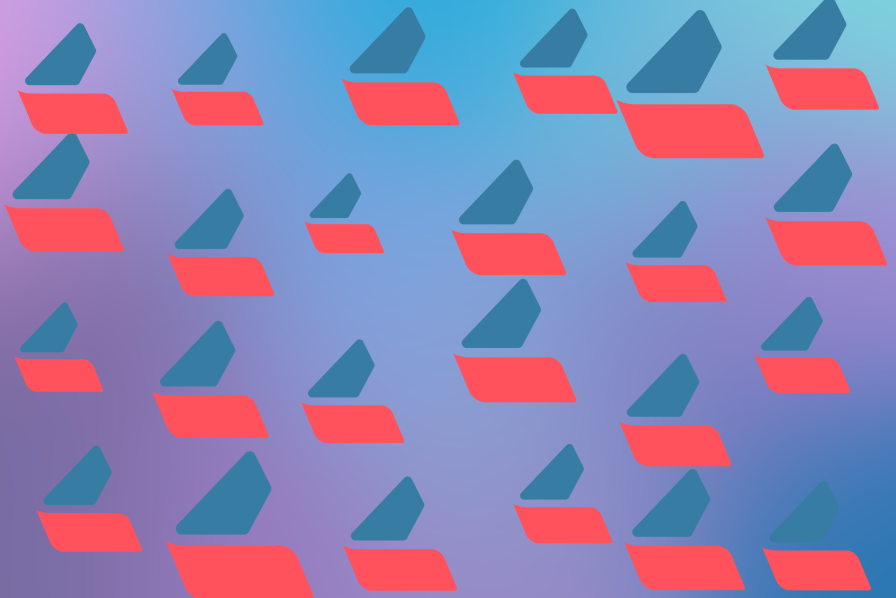
This pattern is drawn by a Shadertoy shader. Its source:

```glsl
const vec3 SAIL = vec3(0.215, 0.49, 0.64);
const vec3 HULL = vec3(1.0, 0.32, 0.36);

vec2 hash2(float n) {
    return fract(sin(vec2(n * 127.1 + 3.7, n * 269.5 + 8.3)) * 4375.85);
}

// Soft colour spots, blended by normalised Gaussian weights
void addSpot(inout vec4 sum, vec2 offset, vec3 colour) {
    sum += vec4(colour, 1.0) * exp(-14.0 * dot(offset, offset));
}

vec3 background(vec2 p) {
    vec4 sum = vec4(0.0);
    addSpot(sum, p - vec2(0.00, 0.84), vec3(0.90, 0.62, 0.90));
    addSpot(sum, p - vec2(0.33, 0.88), vec3(0.52, 0.65, 0.88));
    addSpot(sum, p - vec2(0.68, 1.00), vec3(0.14, 0.67, 0.86));
    addSpot(sum, p - vec2(1.08, 0.82), vec3(0.44, 0.74, 0.86));
    addSpot(sum, p - vec2(1.50, 1.02), vec3(0.48, 0.84, 0.87));
    addSpot(sum, p - vec2(0.16, 0.57), vec3(0.49, 0.41, 0.63));
    addSpot(sum, p - vec2(0.64, 0.55), vec3(0.49, 0.64, 0.88));
    addSpot(sum, p - vec2(1.38, 0.58), vec3(0.64, 0.53, 0.82));
    addSpot(sum, p - vec2(0.04, 0.14), vec3(0.46, 0.42, 0.63));
    addSpot(sum, p - vec2(0.42, 0.14), vec3(0.60, 0.48, 0.75));
    addSpot(sum, p - vec2(0.84, 0.32), vec3(0.55, 0.65, 0.83));
    addSpot(sum, p - vec2(1.15, 0.38), vec3(0.49, 0.47, 0.74));
    addSpot(sum, p - vec2(0.92, 0.02), vec3(0.60, 0.53, 0.77));
    addSpot(sum, p - vec2(1.42, 0.08), vec3(0.15, 0.47, 0.70));
    return sum.rgb / sum.a;
}

// Rounded quadrilateral leaning to the right
float sailDistance(vec2 p) {
    vec2 corner[4] = vec2[4](vec2(-0.392, -0.02), vec2(0.065, 0.46),
                             vec2(0.17, 0.25), vec2(0.025, -0.02));
    float d = 1e3, side = 1.0;
    for (int i = 0, j = 3; i < 4; j = i, i++) {
        vec2 edge = corner[j] - corner[i], w = p - corner[i];
        vec2 nearest = w - edge * clamp(dot(w, edge) / dot(edge, edge), 0.0, 1.0);
        d = min(d, dot(nearest, nearest));
        bvec3 crossing = bvec3(p.y >= corner[i].y, p.y < corner[j].y,
                               edge.x * w.y > edge.y * w.x);
        if (all(crossing) || all(not(crossing))) side = -side;
    }
    return side * sqrt(d) - 0.04;
}

// Sheared box with one radius per corner and a raised tip at the left
float hullDistance(vec2 p) {
    float lift = 0.03 * pow(clamp((-0.37 - p.x) / 0.13, 0.0, 1.0), 2.0);
    vec2 q = vec2(p.x + 0.42 * (p.y + 0.318) - 0.01, p.y + 0.318 - lift);
    vec2 radii = q.x > 0.0 ? vec2(0.08, 0.03) : vec2(0.0, 0.09);
    float r = q.y > 0.0 ? radii.x : radii.y;
    vec2 a = abs(q) - vec2(0.42, 0.182) + r;
    return min(max(a.x, a.y), 0.0) + length(max(a, 0.0)) - r;
}

void mainImage(out vec4 fragColor, in vec2 fragCoord) {
    float pixel = 1.0 / iResolution.y;
    float aspect = iResolution.x * pixel;
    vec2 p = fragCoord * pixel;
    vec3 colour = background(vec2(p.x * 1.5 / aspect, p.y));

    // Boats on a jittered, gently warped grid
    vec2 cell = vec2(aspect / 6.0, 0.25);
    for (int n = 0; n < 24; n++) {
        float id = float(n);
        vec2 index = vec2(mod(id, 6.0), floor(id / 6.0));
        vec2 centre = (index + 0.5) * cell;
        float rank = fract(id * 0.618 + 0.35);
        float size = 0.13 + 0.08 * sqrt(rank) + 0.04 * step(0.92, rank);

        vec2 bend = sin(3.1416 * centre / vec2(aspect, 1.0));
        centre += 0.045 * bend * sin(index.yx * 2.4 + 1.0);
        centre += (hash2(id + 1.0) - 0.5) * max(cell - size, 0.0);

        vec2 local = (p - centre) / size;
        float edge = 0.75 * pixel / size;
        colour = mix(colour, SAIL, 1.0 - smoothstep(-edge, edge, sailDistance(local)));
        colour = mix(colour, HULL, 1.0 - smoothstep(-edge, edge, hullDistance(local)));
    }
    fragColor = vec4(colour, 1.0);
}
```
